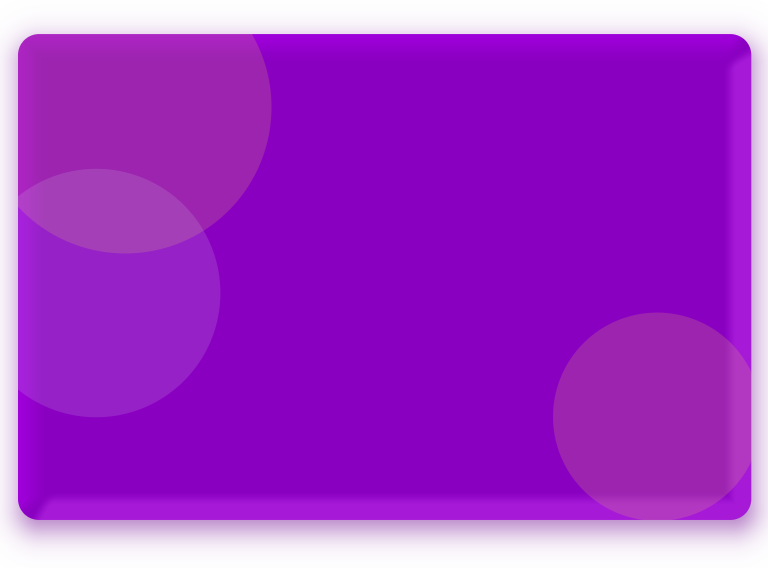
This background is drawn by a WebGL 2 fragment shader. Its source:

```glsl
#version 300 es
precision highp float;

uniform vec2 u_resolution;
out vec4 fragColor;

// Lengths are fractions of the canvas height
const vec2 CARD_CENTER = vec2(0.6772, 0.5123);
const vec2 CARD_HALF = vec2(0.6455, 0.4277);
const float CARD_RADIUS = 0.037;

const vec2 SHADOW_OFFSET = vec2(0.004, -0.017);
const float SHADOW_BLUR = 0.026;
const float SHADOW_ALPHA = 0.55;

const float BEVEL_WIDTH = 0.051;
const float BEVEL_FLAT = 0.024;
const float MITRE_SLOPE = 0.6;

const vec3 PAPER = vec3(1.0);
const vec3 SHADOW_COLOR = vec3(0.42, 0.0, 0.55);
const vec3 CARD_COLOR = vec3(0.541, 0.0, 0.757);
const vec3 GLOW_COLOR = vec3(0.62, 0.0, 0.85);
const vec3 RIM_COLOR = vec3(0.65, 0.1, 0.845);
const vec3 SAND = vec3(0.89, 0.70, 0.41);
const vec3 MIST = vec3(0.85, 0.86, 0.92);

// Discs: center, radius, opacity
const vec4 DISC_TOP = vec4(0.2205, 0.8113, 0.2575, 0.2);
const vec4 DISC_LEFT = vec4(0.1693, 0.4841, 0.2187, 0.15);
const vec4 DISC_RIGHT = vec4(1.157, 0.2663, 0.1834, 0.2);

float roundedBox(vec2 p, vec2 halfSize, float radius) {
    vec2 q = abs(p) - halfSize + radius;
    return length(max(q, 0.0)) + min(max(q.x, q.y), 0.0) - radius;
}

float coverage(float d) {
    return clamp(0.5 - d * u_resolution.y, 0.0, 1.0);
}

// Soft fade beside an edge, cut back near the mitred corner
float softStrip(float edge, float corner) {
    float fade = 1.0 - smoothstep(0.0, BEVEL_WIDTH, edge);
    return fade * smoothstep(0.0, 0.03, corner - MITRE_SLOPE * edge);
}

// Flat band beside an edge with a blurred inner side
float rimStrip(float edge, float corner) {
    float band = 1.0 - smoothstep(BEVEL_FLAT, BEVEL_WIDTH, edge);
    return band * smoothstep(0.018, 0.045, corner - MITRE_SLOPE * edge);
}

vec3 addDisc(vec3 base, vec2 p, vec4 disc, vec3 tint) {
    float d = length(p - disc.xy) - disc.z;
    return mix(base, tint, disc.w * coverage(d));
}

void main() {
    vec2 p = gl_FragCoord.xy / u_resolution.y;
    vec2 local = p - CARD_CENTER;

    // Blurred shadow on the paper
    float shadowDist = roundedBox(local - SHADOW_OFFSET, CARD_HALF, CARD_RADIUS);
    float shadow = 1.0 / (1.0 + exp(1.7 * shadowDist / SHADOW_BLUR));
    vec3 color = mix(PAPER, SHADOW_COLOR, SHADOW_ALPHA * shadow);

    // Inner bevel: glow on left and top, rim on right and bottom
    vec2 low = max(local + CARD_HALF, 0.0);
    vec2 high = max(CARD_HALF - local, 0.0);
    float glow = max(softStrip(low.x, low.y), softStrip(high.y, high.x));
    float rim = max(rimStrip(high.x, high.y), rimStrip(low.y, low.x));
    vec3 card = mix(CARD_COLOR, GLOW_COLOR, glow);
    card = mix(card, RIM_COLOR, rim);

    // Translucent discs clipped by the card
    card = addDisc(card, p, DISC_TOP, SAND);
    card = addDisc(card, p, DISC_LEFT, MIST);
    card = addDisc(card, p, DISC_RIGHT, SAND);

    color = mix(color, card, coverage(roundedBox(local, CARD_HALF, CARD_RADIUS)));
    fragColor = vec4(color, 1.0);
}
```
